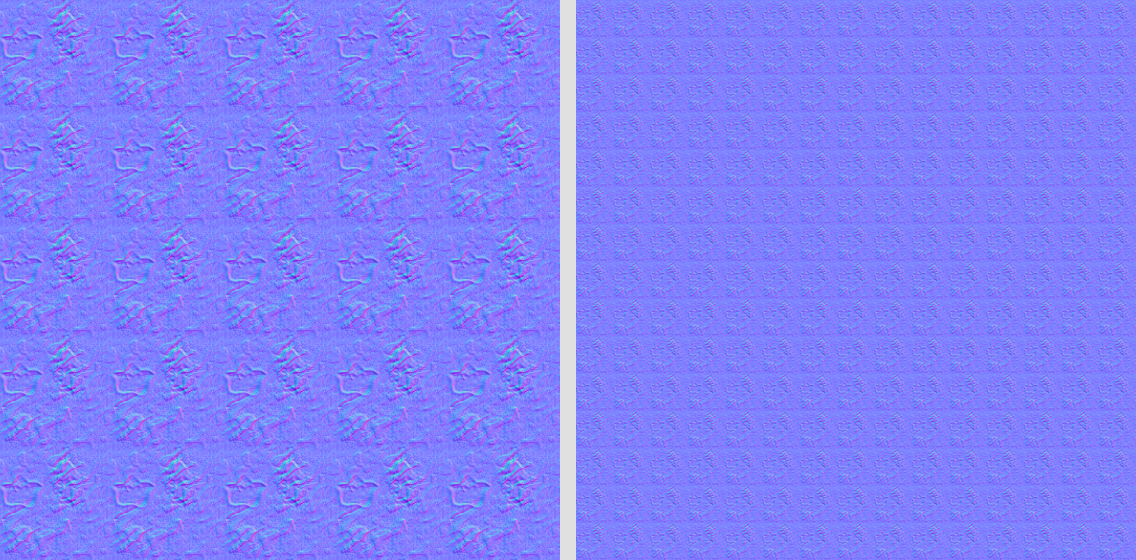
Left, the tile; right, the same tile 3 across and 3 down.
Write a WebGL 1 fragment shader that draws this texture map.

```glsl
precision highp float;
uniform vec2 u_resolution;

const float REPEATS = 5.0;
const float GRAIN_CELLS = 104.0;
const vec2 GRAIN_SLOPE = vec2(0.30, 0.38);
const float RELIEF_STRENGTH = 1.0;
const float SAMPLE_STEP = 0.005;
const vec2 BAND_CENTRE = vec2(0.59, 0.74);
const vec2 BAND_SIZE = vec2(0.13, 0.27);
const vec2 CLUSTER_CENTRE = vec2(0.20, 0.19);
const vec2 CLUSTER_SIZE = vec2(0.26, 0.13);
const vec2 TRAIL_CENTRE = vec2(0.62, 0.38);
const vec2 TRAIL_SIZE = vec2(0.20, 0.16);
const vec2 RING_CENTRE = vec2(0.18, 0.61);
const vec2 RING_SIZE = vec2(0.20, 0.14);
const vec2 SCRATCH_DIR = vec2(0.84, 0.543);
const float SCRATCH_WIDTH = 0.013;

float hash(vec2 p) {
  return fract(sin(dot(p, vec2(127.1, 311.7))) * 43758.5453);
}

// Shortest offset on the wrapping tile
vec2 wrapOffset(vec2 d) {
  return fract(d + 0.5) - 0.5;
}

// Value noise with a whole number of cells per tile
float noise(vec2 p, vec2 cells) {
  p *= cells;
  vec2 i = floor(p);
  vec2 f = p - i;
  f = f * f * (3.0 - 2.0 * f);
  vec2 a = floor(mod(i + 0.5, cells));
  vec2 b = floor(mod(i + 1.5, cells));
  return mix(mix(hash(a), hash(vec2(b.x, a.y)), f.x),
             mix(hash(vec2(a.x, b.y)), hash(b), f.x), f.y);
}

float fbm(vec2 p, float cells) {
  float sum = 0.0;
  float weight = 0.55;
  for (int i = 0; i < 3; i++) {
    sum += weight * noise(p, vec2(cells));
    cells *= 2.0;
    weight *= 0.5;
  }
  return sum;
}

float patchMask(vec2 p, vec2 centre, vec2 size) {
  vec2 d = wrapOffset(p - centre) / size;
  return exp(-dot(d, d));
}

float scratch(vec2 p, vec2 centre, float halfLength) {
  vec2 d = wrapOffset(p - centre);
  float along = dot(d, SCRATCH_DIR);
  d -= SCRATCH_DIR * clamp(along, -halfLength, halfLength);
  return exp(-dot(d, d) / (SCRATCH_WIDTH * SCRATCH_WIDTH));
}

// Broken, lobed ridge around a shallow hollow
float crater(vec2 p) {
  vec2 d = wrapOffset(p - RING_CENTRE) / RING_SIZE;
  float r = length(d);
  float lobes = 0.10 * sin(5.0 * atan(d.y, d.x + 0.0001));
  float outer = (r - 0.82 - lobes) / 0.13;
  float inner = (r - 0.36 + lobes) / 0.12;
  float gaps = smoothstep(0.22, 0.6, noise(p, vec2(9.0)));
  float hollow = 1.0 - smoothstep(0.7, 0.95, r - lobes);
  return (0.010 * exp(-outer * outer) + 0.006 * exp(-inner * inner)) * gaps
       - 0.006 * hollow;
}

float relief(vec2 p) {
  vec2 bend = vec2(noise(p, vec2(11.0)), noise(p + 0.37, vec2(13.0))) - 0.5;
  vec2 w = p + 0.05 * bend;
  float band = patchMask(p, BAND_CENTRE, BAND_SIZE);
  float wear = band + 0.8 * patchMask(p, CLUSTER_CENTRE, CLUSTER_SIZE)
             + 0.6 * patchMask(p, TRAIL_CENTRE, TRAIL_SIZE);

  // Soft plaster and chipped flakes
  float h = 0.010 * fbm(p, 7.0);
  h += 0.004 * smoothstep(0.60, 0.80, noise(w, vec2(15.0)));
  h += 0.013 * wear * smoothstep(0.46, 0.62, fbm(w, 10.0));

  // Slanted streaks on a sheared, still periodic lattice
  vec2 sheared = vec2(2.0 * w.x - 3.0 * w.y, w.x + w.y);
  float streak = noise(sheared, vec2(7.0, 5.0));
  h += (0.002 + 0.012 * wear) * smoothstep(0.52, 0.82, streak);

  // Gouges stepping up the worn band
  for (int i = 0; i < 9; i++) {
    float k = float(i);
    float jitter = hash(vec2(k, 4.0)) - 0.5;
    vec2 c = vec2(BAND_CENTRE.x + 0.16 * jitter, 0.45 + 0.068 * k);
    float depth = 0.004 + 0.007 * hash(vec2(k, 9.0));
    h -= depth * scratch(w, c, 0.02 + 0.05 * hash(vec2(k, 2.0)));
  }
  h -= 0.008 * scratch(w, vec2(0.16, 0.45), 0.15);
  return h + crater(w);
}

void main() {
  vec2 p = fract(gl_FragCoord.xy / u_resolution * REPEATS);

  // Slope of the relief by central differences
  vec2 e = vec2(SAMPLE_STEP, 0.0);
  vec2 slope = vec2(relief(p + e.xy) - relief(p - e.xy),
                    relief(p + e.yx) - relief(p - e.yx));
  slope *= RELIEF_STRENGTH / (2.0 * SAMPLE_STEP);

  // Fine sandy grain
  vec2 grain = vec2(noise(p, vec2(GRAIN_CELLS)),
                    noise(p + 0.43, vec2(GRAIN_CELLS + 3.0))) - 0.5;
  slope += grain * GRAIN_SLOPE;

  vec3 normal = normalize(vec3(-slope, 1.0));
  gl_FragColor = vec4(0.5 + 0.5 * normal, 1.0);
}
```
